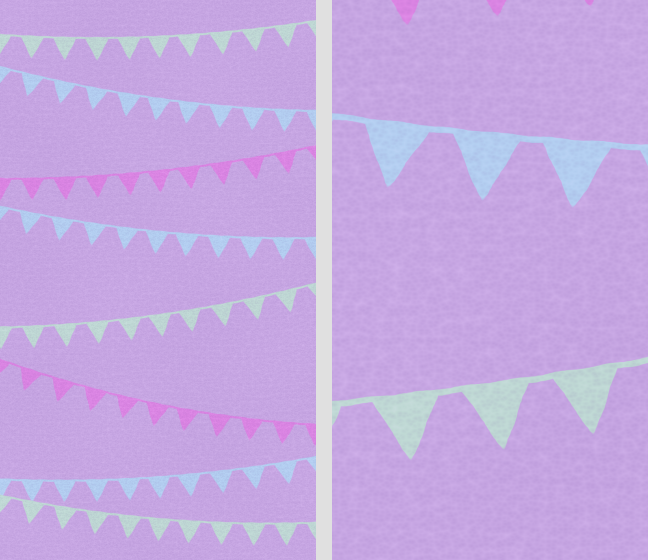
Left: the whole. Right: its middle third, enlarged.
Give the GLSL for this pattern, as a WebGL 2 fragment shader.

```glsl
#version 300 es
precision highp float;
// Eight strings of bunting in pastel green, blue and pink across lilac paper.
// Each string is a parabola; pennants are rounded triangles hung square to it.
// Cellular noise and layered sines give the paper its mottling and fibres.

uniform vec2 u_resolution;
out vec4 fragColor;

const vec3 LILAC = vec3(0.780, 0.653, 0.890);
const vec3 PENNANT_COLORS[3] = vec3[3](
    vec3(0.748, 0.855, 0.830),   // green
    vec3(0.700, 0.815, 0.945),   // blue
    vec3(0.860, 0.515, 0.890));  // pink

// Lengths are fractions of the canvas width
const float ROPE_HALF = 0.0031;
const float FLAG_HALF = 0.0365;
const float FLAG_LENGTH = 0.0715;
const float FLAG_SPACING = 0.1018;
const int FLAG_COUNT = 11;
const int STRING_COUNT = 8;

// Height at left, middle and right, then sideways offset of the pennants
const vec4 STRINGS[8] = vec4[8](
    vec4(1.662, 1.656, 1.706, 0.000), vec4(1.560, 1.460, 1.421, 0.000),
    vec4(1.206, 1.231, 1.310, 0.000), vec4(1.118, 1.039, 1.019, -0.006),
    vec4(0.736, 0.775, 0.875, 0.002), vec4(0.634, 0.493, 0.428, -0.004),
    vec4(0.255, 0.262, 0.326, 0.000), vec4(0.204, 0.130, 0.118, 0.002));
const int STRING_COLOR[8] = int[8](0, 1, 2, 1, 0, 2, 1, 0);

float hash(vec2 p) {
    return fract(sin(dot(p, vec2(127.1, 311.7))) * 4375.85);
}

// Distance to the nearest scattered point
float cellular(vec2 p) {
    vec2 cell = floor(p);
    float nearest = 2.0;
    for (int y = -1; y <= 1; y++)
        for (int x = -1; x <= 1; x++) {
            vec2 c = cell + vec2(x, y);
            vec2 point = c + vec2(hash(c), hash(c + 57.3));
            nearest = min(nearest, length(p - point));
        }
    return nearest;
}

// Height (x) and slope (y) of the parabola through three heights
vec2 stringCurve(float x, vec3 h) {
    float bend = 2.0 * (h.x + h.z) - 4.0 * h.y;
    float rise = h.z - h.x - bend;
    return vec2(h.x + x * (rise + bend * x), rise + 2.0 * bend * x);
}

// Pennant hanging from the origin along -y, with a blunted tip
float pennant(vec2 p, float halfWidth, float len, float skew) {
    float drop = -p.y;
    float side = p.x - skew * drop / len;
    side = sqrt(side * side + 0.000006);
    float slant = (side - halfWidth * (1.0 - drop / len)) * len
                / length(vec2(len, halfWidth));
    return max(slant, -drop - ROPE_HALF * 0.5);
}

// Distance to one rope and its pennants
float bunting(vec2 p, vec4 shape, float seed) {
    vec2 curve = stringCurve(p.x, shape.xyz);
    float d = abs(p.y - curve.x) / sqrt(1.0 + curve.y * curve.y) - ROPE_HALF;
    if (abs(p.y - curve.x) > 0.12) return d;
    for (int i = 0; i < FLAG_COUNT; i++) {
        float n = float(i);
        // The pennants bunch up slightly past the middle
        float x = 0.001 + n * FLAG_SPACING - 0.014 * smoothstep(4.0, 6.0, n) + shape.w;
        vec2 anchor = stringCurve(x, shape.xyz);
        vec2 along = normalize(vec2(1.0, anchor.y));
        vec2 q = p - vec2(x, anchor.x);
        q = vec2(dot(q, along), dot(q, vec2(-along.y, along.x)));
        float vary = hash(vec2(n, seed)) - 0.5;
        float size = 1.0 + 0.05 * vary;
        d = min(d, pennant(q, FLAG_HALF * size, FLAG_LENGTH * size, 0.004 * vary));
    }
    return d;
}

// Paper tone, centred near zero: mottling, fine grain and sideways fibres
float paperGrain(vec2 p) {
    float mottle = cellular(p * vec2(70.0, 110.0)) - 0.5;
    float fine = cellular(p * vec2(170.0, 230.0) + 9.0) - 0.5;
    float fibres = sin(p.y * 310.0 + 2.0 * sin(p.x * 11.0))
                 * sin(p.y * 83.0 + sin(p.x * 7.0 + p.y * 19.0));
    float clouds = sin(p.x * 9.0 + 2.0 * sin(p.y * 5.0)) * sin(p.y * 8.0 + p.x * 3.0);
    return 0.030 * mottle + 0.035 * fine + 0.004 * fibres + 0.005 * clouds;
}

void main() {
    vec2 p = gl_FragCoord.xy / u_resolution.x;
    float edge = 0.75 / u_resolution.x;
    float grain = paperGrain(p);

    // Hand-cut wobble on every outline
    vec2 cut = p + 0.0006 * vec2(sin(p.y * 140.0 + p.x * 40.0), sin(p.x * 120.0 + p.y * 30.0));

    vec3 color = LILAC;
    for (int i = 0; i < STRING_COUNT; i++) {
        float d = bunting(cut, STRINGS[i], float(i)) + grain * 0.02;
        // Thin ink lets a little lilac through in the grain
        float ink = (1.0 - smoothstep(-edge, edge, d)) * clamp(0.97 - 3.0 * abs(grain), 0.0, 1.0);
        color = mix(color, PENNANT_COLORS[STRING_COLOR[i]], ink);
    }
    fragColor = vec4(color + grain * vec3(1.0, 1.1, 0.8), 1.0);
}
```
